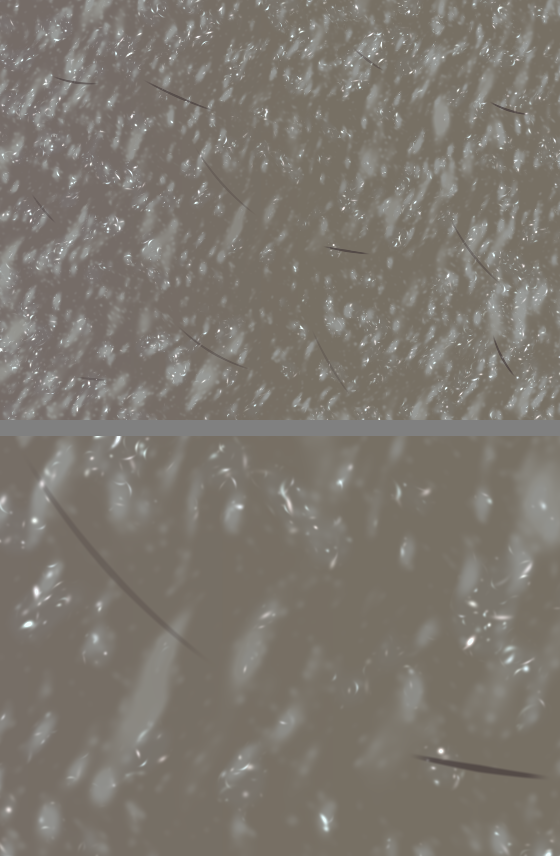
Top, the full canvas; bottom, a detail of the centre.
Reproduce this texture procedurally as a Shadertoy shader.

```glsl
vec3 hash3(vec2 c) {
    vec3 q = fract(c.xyx * vec3(0.1031, 0.1030, 0.0973));
    q += dot(q, q.yxz + 33.33);
    return fract((q.xxy + q.yzz) * q.zyx);
}

// Coordinates along and across a direction
vec2 turn(vec2 p, float a) {
    return vec2(cos(a) * p.x + sin(a) * p.y, cos(a) * p.y - sin(a) * p.x);
}

// Cellular noise: soft blobs of random weight, mean near 0.15
float blobs(vec2 p) {
    float sum = 0.0;
    for (int j = -1; j <= 1; j++)
    for (int i = -1; i <= 1; i++) {
        vec2 cell = floor(p) + vec2(i, j);
        vec3 h = hash3(cell);
        vec2 d = p - cell - h.xy;
        sum += h.z * h.z * exp(-7.0 * dot(d, d));
    }
    return sum;
}

// Small bent flakes, mostly leaning up to the right
vec3 glints(vec2 p) {
    vec3 sum = vec3(0.0);
    for (int j = -1; j <= 1; j++)
    for (int i = -1; i <= 1; i++) {
        vec2 cell = floor(p) + vec2(i, j);
        vec3 h = hash3(cell + 17.0);
        vec3 k = hash3(cell + 171.0);
        vec2 d = turn(p - cell - h.xy, 1.0 + 2.4 * (h.z - 0.5));
        d.y += 1.6 * (k.y - 0.5) * d.x * d.x;
        d /= vec2(mix(0.14, 0.42, k.x * k.x), mix(0.15, 0.11, k.x));
        vec3 tint = 0.92 + 0.08 * cos(6.28 * k.y + vec3(2.6, 0.6, 0.0));
        sum += tint * 1.9 * pow(k.z, 3.5) * exp(-dot(d, d));
    }
    return sum;
}

// Fine upward-cupped hairs, one jittered in each square of a grid
float hairs(vec2 p) {
    float cover = 0.0;
    for (int n = 0; n < 12; n++) {
        vec2 slot = vec2(n % 4, n / 4);
        vec3 h = hash3(slot + 5.0);
        vec3 k = hash3(slot + 43.0);
        vec2 q = turn(p - (slot + 0.15 + 0.7 * h.xy) / 3.0, 0.2 - 1.3 * h.z);
        float bend = mix(0.4, 2.2, k.x);
        float dist = abs(q.y - bend * q.x * q.x) / sqrt(1.0 + 4.0 * bend * bend * q.x * q.x);
        float along = abs(q.x) / mix(0.04, 0.13, k.y);
        float width = mix(0.0028, 0.0014, min(along, 1.0));
        float line = smoothstep(width + 0.0013, width - 0.0013, dist);
        cover = max(cover, line * smoothstep(1.0, 0.6, along) * mix(0.25, 0.75, k.z));
    }
    return cover;
}

void mainImage(out vec4 fragColor, in vec2 fragCoord) {
    vec2 p = fragCoord / iResolution.y;
    vec2 warped = p + 0.010 * sin(p.yx * vec2(17.0, 14.0) + 1.3) + 0.004 * sin(p.yx * vec2(53.0, 47.0));

    // Broad changes of density, with a calm middle
    vec2 middle = (p - vec2(0.68, 0.48)) * vec2(1.0, 1.3);
    float calm = exp(-9.0 * dot(middle, middle));
    float density = 0.5 + 0.15 * sin(5.0 * p.x + 3.0 * sin(4.0 * p.y)) + 0.13 * sin(9.0 * p.y - 6.0 * p.x) - 0.4 * calm;

    // Mottled skin with diagonal grooves
    vec2 grain = turn(warped, mix(1.0, 1.25, p.x));
    float coarse = blobs(grain * vec2(9.0, 20.0));
    float medium = blobs(grain * vec2(24.0, 42.0) + 31.0);
    float fine = blobs(warped * 85.0 + 67.0);
    float veil = 0.8 * coarse + 0.9 * medium + 0.4 * fine + 0.25 * (density - 0.5);
    veil = smoothstep(0.08, 0.95, veil);
    vec3 skin = mix(vec3(0.458, 0.422, 0.405), vec3(0.466, 0.438, 0.392), smoothstep(0.1, 0.8, p.x));
    vec3 color = mix(skin, vec3(0.585, 0.585, 0.565), veil * (1.0 - 0.4 * calm));

    // Bluish sheen around clustered flakes
    float cluster = blobs(warped * 17.0 + 7.0) + 0.7 * medium + 0.55 * (density - 0.5);
    cluster = smoothstep(0.12, 0.5, cluster);
    color += vec3(0.012, 0.020, 0.030) * cluster;

    color = mix(color, vec3(0.27, 0.23, 0.23), hairs(p));

    // Large bright flakes over small dim sparkles
    vec3 light = cluster * (glints(warped * 62.0) + 0.45 * glints(warped * 105.0 + 13.0));
    color += (vec3(0.95, 0.98, 0.98) - color) * min(light, 1.0);

    fragColor = vec4(color, 1.0);
}
```
